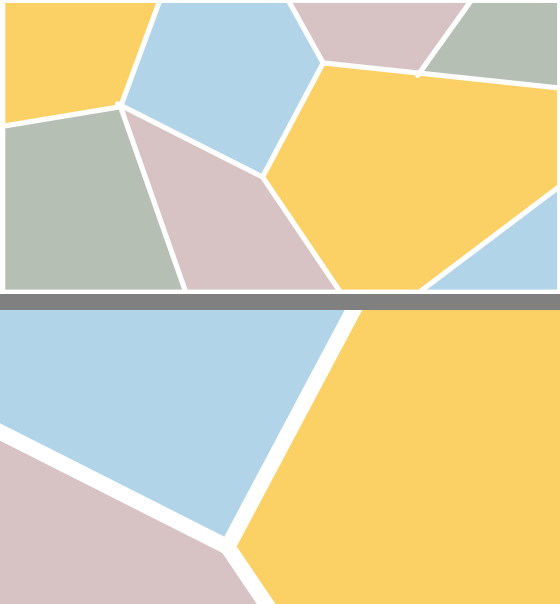
Top: the whole. Bottom: its middle third, enlarged.
Write a WebGL 1 fragment shader that draws this background.

```glsl
precision highp float;

uniform vec2 u_resolution;

#define GOLD vec3(0.984, 0.820, 0.400)
#define SAGE vec3(0.710, 0.749, 0.706)
#define BLUE vec3(0.694, 0.831, 0.910)
#define MAUVE vec3(0.843, 0.761, 0.769)
#define GROUT vec3(1.0)
#define GROUT_HALF_WIDTH 0.0088
#define MARGIN_LOWER_LEFT vec2(0.0180, 0.0150)
#define MARGIN_UPPER_RIGHT vec2(0.0100, 0.0100)

// Lengths are in canvas heights, with y pointing up.
// Inner junctions
const vec2 hub = vec2(0.410, 0.637);
const vec2 crown = vec2(1.099, 0.786);
const vec2 heart = vec2(0.893, 0.398);
const vec2 fork = vec2(1.425, 0.749);

// Ends on the canvas border
const vec2 leftEnd = vec2(0.000, 0.569);
const vec2 topA = vec2(0.544, 1.000);
const vec2 topB = vec2(0.980, 1.000);
const vec2 topC = vec2(1.604, 1.000);
const vec2 rightUpper = vec2(1.910, 0.700);
const vec2 rightLower = vec2(1.910, 0.371);
const vec2 bottomA = vec2(0.634, 0.000);
const vec2 bottomB = vec2(1.162, 0.000);
const vec2 bottomC = vec2(1.418, 0.000);

// True when p lies to the left of the direction from a to b
bool isLeft(vec2 p, vec2 a, vec2 b) {
  vec2 along = b - a;
  vec2 offset = p - a;
  return along.x * offset.y - along.y * offset.x > 0.0;
}

float segmentDistance(vec2 p, vec2 a, vec2 b) {
  vec2 along = b - a;
  float t = clamp(dot(p - a, along) / dot(along, along), 0.0, 1.0);
  return length(p - a - along * t);
}

// Flat colour of the polygon holding p
vec3 cellColor(vec2 p) {
  if (!isLeft(p, bottomC, rightLower)) return BLUE;

  bool aboveSlope = isLeft(p, hub, heart);
  bool eastOfStem = isLeft(p, hub, bottomA);
  bool westOfCrown = isLeft(p, crown, topB);

  if (!westOfCrown && isLeft(p, crown, rightUpper))
    return isLeft(p, fork, topC) ? MAUVE : SAGE;
  if (aboveSlope && westOfCrown && !isLeft(p, hub, topA) && isLeft(p, heart, crown))
    return BLUE;
  if (!aboveSlope && eastOfStem && !isLeft(p, heart, bottomB))
    return MAUVE;
  if (!eastOfStem && !isLeft(p, leftEnd, hub))
    return SAGE;
  return GOLD;
}

// Distance to the nearest dividing line
float dividerDistance(vec2 p) {
  float d = segmentDistance(p, leftEnd, hub);
  d = min(d, segmentDistance(p, hub, topA));
  d = min(d, segmentDistance(p, hub, bottomA));
  // Two lines run slightly past their junctions
  d = min(d, segmentDistance(p, hub + vec2(-0.010, 0.010), heart));
  d = min(d, segmentDistance(p, fork - vec2(0.004, 0.005), topC));
  d = min(d, segmentDistance(p, heart, crown));
  d = min(d, segmentDistance(p, heart, bottomB));
  d = min(d, segmentDistance(p, crown, topB));
  d = min(d, segmentDistance(p, crown, rightUpper));
  return min(d, segmentDistance(p, bottomC, rightLower));
}

void main() {
  vec2 p = gl_FragCoord.xy / u_resolution.y;
  vec2 canvas = u_resolution / u_resolution.y;
  float pixel = 1.0 / u_resolution.y;

  // Signed depth inside the painted area: negative on grout and margin
  vec2 inset = min(p - MARGIN_LOWER_LEFT, canvas - MARGIN_UPPER_RIGHT - p);
  float depth = min(dividerDistance(p) - GROUT_HALF_WIDTH, min(inset.x, inset.y));

  float paint = clamp(depth / pixel + 0.5, 0.0, 1.0);
  gl_FragColor = vec4(mix(GROUT, cellColor(p), paint), 1.0);
}
```
